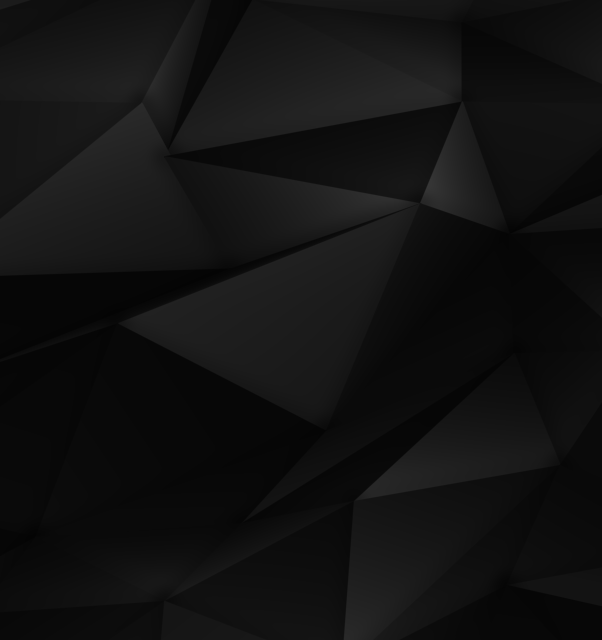
Give the GLSL for this background, as a Shadertoy shader.

```glsl
// Dark folded low-poly surface: a leaning, jittered grid split into triangles,
// painted row by row from top to bottom so ridges overlap what lies above.
// Each facet blends a tone of its own with tones of its three corners.

#define CELL vec2(0.28, 0.205)   // mean facet size, in canvas heights
#define LEAN 0.35                // sideways drift per row, in cells
#define JITTER 0.84              // corner scatter, in cells
#define SEED 17.0                // choice of arrangement
#define FACET_VARIATION 0.40     // tone spread between facets
#define CORNER_VARIATION 0.42    // tone spread between corners
#define RIDGE 0.12               // light above a ridge, dark below it
#define BLACK 0.024              // deepest tone
#define RANGE 0.23               // brightest tone above black
#define CURVE 2.9                // bias towards dark tones
#define CREASE_DEPTH 0.15        // soft shade beside an overlapping facet
#define CREASE_WIDTH 0.045

float hash(vec2 p) {
    return fract(sin(dot(p, vec2(127.1, 311.7)) + SEED) * 43758.5453);
}

float cross2(vec2 a, vec2 b) {
    return a.x * b.y - a.y * b.x;
}

vec2 cornerPosition(vec2 id) {
    vec2 scatter = vec2(hash(id), hash(id + 41.3)) - 0.5;
    vec2 grid = id + JITTER * scatter;
    return vec2(grid.x + LEAN * grid.y, grid.y) * CELL;
}

// The same corner is lit differently by the facets above and below it.
float cornerTone(vec2 id, float cellRow) {
    float below = id.y - cellRow;
    return CORNER_VARIATION * (hash(id + 73.9) - 0.5) + RIDGE * (1.0 - 2.0 * below);
}

// Broad light: strongest at the top, fading towards the right
float broadLight(vec2 p) {
    return 0.17 * smoothstep(0.5, 1.0, p.y) - 0.05 * smoothstep(0.4, 0.95, p.x) - 0.01;
}

float segmentDistance(vec2 p, vec2 a, vec2 b) {
    vec2 ab = b - a;
    float t = clamp(dot(p - a, ab) / max(dot(ab, ab), 1e-6), 0.0, 1.0);
    return length(p - a - t * ab);
}

// Paints one facet over the tone gathered so far.
void paintFacet(inout float tone, vec2 p, vec2 ia, vec2 ib, vec2 ic,
                float cellRow, float pixel) {
    vec2 a = cornerPosition(ia), b = cornerPosition(ib), c = cornerPosition(ic);

    // Barycentric weights, valid for either winding
    float area = cross2(b - a, c - a);
    area = (area < 0.0 ? -1.0 : 1.0) * max(abs(area), 1e-5);
    vec3 weights = vec3(cross2(b - p, c - p), cross2(c - p, a - p),
                        cross2(a - p, b - p)) / area;
    bool inside = min(weights.x, min(weights.y, weights.z)) >= 0.0;
    float outer = inside ? 0.0 : min(segmentDistance(p, a, b),
                  min(segmentDistance(p, b, c), segmentDistance(p, c, a)));

    // Facet shade
    weights = clamp(weights, 0.0, 1.0);
    weights /= weights.x + weights.y + weights.z;
    vec3 corners = vec3(cornerTone(ia, cellRow), cornerTone(ib, cellRow),
                        cornerTone(ic, cellRow));
    float own = FACET_VARIATION * (hash(ia + ib * 1.7 + ic * 2.3) - 0.5);
    float shade = 0.5 + own + dot(weights, corners) + broadLight(p);
    float facet = BLACK + RANGE * pow(clamp(shade, 0.0, 1.0), CURVE);

    // Crease on the neighbours, then the facet with a smooth rim
    float crease = 1.0 - smoothstep(0.0, CREASE_WIDTH, outer);
    tone *= 1.0 - CREASE_DEPTH * crease * crease;
    tone = mix(tone, facet, 1.0 - smoothstep(0.0, 1.6 * pixel, outer));
}

void mainImage(out vec4 fragColor, in vec2 fragCoord) {
    vec2 p = fragCoord / iResolution.y;
    float pixel = 1.0 / iResolution.y;
    vec2 grid = p / CELL;
    vec2 home = floor(vec2(grid.x - LEAN * grid.y, grid.y));
    float tone = BLACK;

    // Back to front: upper rows first
    for (int j = 1; j >= -1; j--) {
        for (int i = -1; i <= 1; i++) {
            vec2 id = home + vec2(i, j);
            vec2 right = id + vec2(1, 0), up = id + vec2(0, 1), far = id + 1.0;
            if (hash(id + 19.7) < 0.65) {
                paintFacet(tone, p, id, far, up, id.y, pixel);
                paintFacet(tone, p, id, right, far, id.y, pixel);
            } else {
                paintFacet(tone, p, right, far, up, id.y, pixel);
                paintFacet(tone, p, id, right, up, id.y, pixel);
            }
        }
    }

    fragColor = vec4(vec3(tone), 1.0);
}
```
